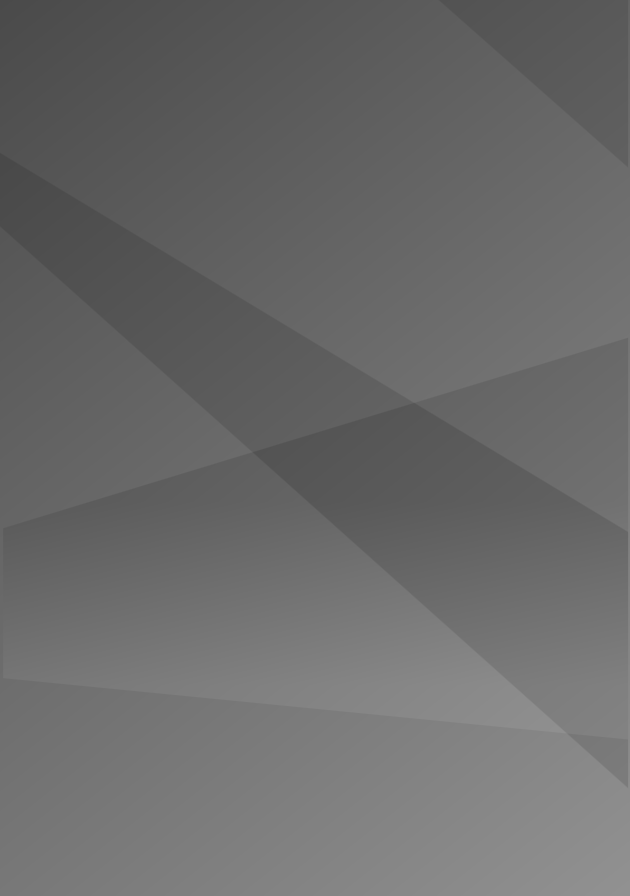
Give the GLSL for this background, as a WebGL 2 fragment shader.

```glsl
#version 300 es
precision highp float;

uniform vec2 u_resolution;
out vec4 outColor;

// Base gradient: grey at the top left, gain to the right and downwards
const float CORNER_GREY = 0.29;
const float GAIN_RIGHT = 0.10;
const float GAIN_DOWN = 0.18;

// Edges as heights at the left and right side of the canvas
const vec2 CORNER_EDGE = vec2(1.4329, 0.8112);
const vec2 BAND_TOP = vec2(0.8294, 0.405);
const vec2 BAND_BOTTOM = vec2(0.7474, 0.1185);
const vec2 PANEL_TOP = vec2(0.4094, 0.6237);
const vec2 PANEL_BOTTOM = vec2(0.2435, 0.1745);

// Shading strengths
const float CORNER_SHADE = 0.105;
const float BAND_SHADE = 0.115;
const float PANEL_DARK = -0.047;
const float PANEL_LIGHT = 0.035;
const vec2 PANEL_FADE = vec2(0.44, 0.235);

// Thin uncovered margins at the sides
const float LEFT_MARGIN = 0.005;
const float RIGHT_MARGIN = 0.003;

// Smooth step one pixel wide across a signed distance
float cover(float d) {
    return clamp(d / max(fwidth(d), 1e-6) + 0.5, 0.0, 1.0);
}

// Coverage of the area above a straight edge
float above(vec2 uv, vec2 edge) {
    return cover(uv.y - mix(edge.x, edge.y, uv.x));
}

// Coverage between two straight edges
float between(vec2 uv, vec2 top, vec2 bottom) {
    return above(uv, bottom) * (1.0 - above(uv, top));
}

void main() {
    vec2 uv = gl_FragCoord.xy / u_resolution;

    // Diagonal background
    float grey = CORNER_GREY + GAIN_RIGHT * uv.x + GAIN_DOWN * (1.0 - uv.y);

    // Shaded corner and diagonal band
    float inRight = cover(1.0 - RIGHT_MARGIN - uv.x);
    grey *= 1.0 - CORNER_SHADE * above(uv, CORNER_EDGE) * inRight;
    grey *= 1.0 - BAND_SHADE * between(uv, BAND_TOP, BAND_BOTTOM) * inRight;

    // Panel that fades from shadow to light
    float fade = clamp((PANEL_FADE.x - uv.y) / (PANEL_FADE.x - PANEL_FADE.y), 0.0, 1.0);
    float inLeft = cover(uv.x - LEFT_MARGIN);
    float panel = between(uv, PANEL_TOP, PANEL_BOTTOM) * inLeft * inRight;
    grey += panel * mix(PANEL_DARK, PANEL_LIGHT, fade);

    outColor = vec4(vec3(grey), 1.0);
}
```
